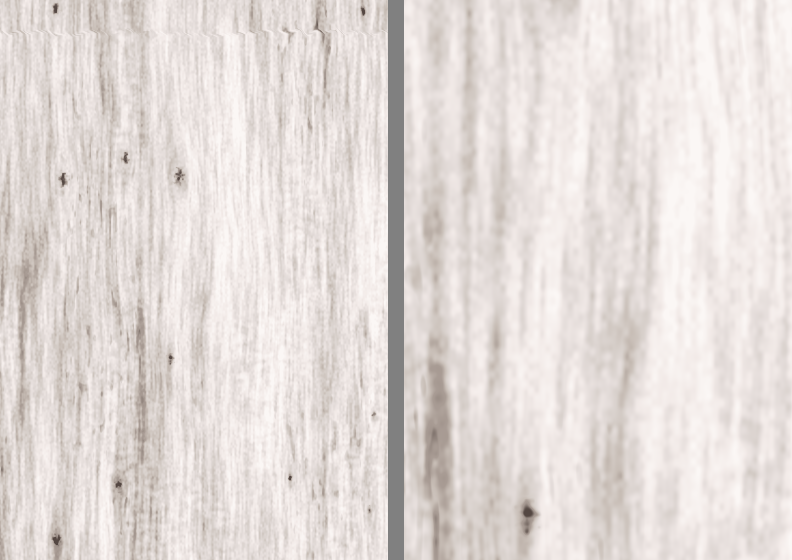
Left, the full canvas; right, a detail of the centre.
Write a WebGL 2 fragment shader that draws this texture.

```glsl
#version 300 es
precision highp float;
// Whitewashed timber: pale boards with long vertical grain, pores and knots.
// Layers of column-shifted value noise add up to a tone of about unit spread;
// scattered knots bend the grain, and a colour ramp turns tone into pigment.

uniform vec2 u_resolution;
out vec4 fragColor;

// Pigments from darkest to lightest
const vec3 KNOT_CORE = vec3(0.33, 0.28, 0.26);
const vec3 UMBER     = vec3(0.66, 0.61, 0.58);
const vec3 TAUPE     = vec3(0.78, 0.74, 0.71);
const vec3 ASH       = vec3(0.84, 0.81, 0.79);
const vec3 CREAM     = vec3(0.89, 0.86, 0.85);
const vec3 CHALK     = vec3(0.95, 0.92, 0.91);
const vec3 WHITE     = vec3(0.985, 0.97, 0.962);

// Frequencies across and along the grain, per canvas height
const vec2 BAND_FREQ   = vec2(12.0, 1.1);
const vec2 STREAK_FREQ = vec2(36.0, 2.8);
const vec2 GRAIN_FREQ  = vec2(115.0, 8.0);
const vec2 FIBRE_FREQ  = vec2(260.0, 28.0);
const vec2 PORE_FREQ   = vec2(170.0, 48.0);
const vec2 FLECK_FREQ  = vec2(75.0, 125.0);
const vec2 SPECK_FREQ  = vec2(300.0, 210.0);

const vec2  KNOT_CELL   = vec2(0.14, 0.21);
const float KNOT_CHANCE = 0.45;
const float SEAM_HEIGHT = 0.942;
const float TONE_BIAS   = 0.27;

float hash(vec2 p) {
    vec3 q = fract(p.xyx * 0.1031);
    q += dot(q, q.yzx + 33.33);
    return fract((q.x + q.y) * q.z);
}

// Smooth noise along one column, shifted so that columns never line up
float column(float index, float y) {
    y += 9.0 * hash(vec2(index, 71.0));
    float cell = floor(y);
    float s = smoothstep(0.0, 1.0, y - cell);
    return mix(hash(vec2(index, cell)), hash(vec2(index, cell + 1.0)), s);
}

// Value noise in 0..1
float noise(vec2 p) {
    float cell = floor(p.x);
    float s = smoothstep(0.0, 1.0, p.x - cell);
    return mix(column(cell, p.y), column(cell + 1.0, p.y), s);
}

float signedNoise(vec2 p) {
    return 2.0 * noise(p) - 1.0;
}

// Darkness of nearby knots; bend receives the sideways shift of the grain
float knots(vec2 p, out float bend) {
    float dark = 0.0;
    bend = 0.0;
    vec2 home = floor(p / KNOT_CELL);
    for (int j = -1; j <= 1; j++)
    for (int i = -1; i <= 1; i++) {
        vec2 cell = home + vec2(i, j);
        if (hash(cell + 13.0) > KNOT_CHANCE) continue;
        vec2 jitter = vec2(hash(cell + 29.0), hash(cell + 47.0));
        vec2 d = p - (cell + 0.15 + 0.7 * jitter) * KNOT_CELL;
        float size = hash(cell + 83.0);
        float radius = mix(0.0028, 0.0085, size * size);
        vec2 e = d / (radius * vec2(1.0, 1.5));
        float r = length(e) + 0.7 * signedNoise(d * 260.0 + cell * 17.0);
        float ring = 0.5 + 0.5 * cos(r * 5.0);
        vec2 tail = d / (radius * vec2(1.5, 8.0));
        dark += 3.6 * (1.0 - smoothstep(0.2, 1.3, r));
        dark += (0.7 + 0.6 * ring) * exp(-0.45 * dot(e, e));
        dark += 1.0 * exp(-dot(tail, tail));
        vec2 reach = d / (radius * vec2(2.8, 6.0));
        bend -= 0.65 * d.x * exp(-dot(reach, reach));
    }
    return dark;
}

// Tone stops sit where a unit normal spread gives each pigment its share
vec3 pigment(float tone) {
    vec3 c = mix(KNOT_CORE, UMBER, smoothstep(-5.2, -2.4, tone));
    c = mix(c, TAUPE, clamp((tone + 2.40) / 0.95, 0.0, 1.0));
    c = mix(c, ASH,   clamp((tone + 1.45) / 0.78, 0.0, 1.0));
    c = mix(c, CREAM, clamp((tone + 0.67) / 0.77, 0.0, 1.0));
    c = mix(c, CHALK, clamp((tone - 0.10) / 0.96, 0.0, 1.0));
    return mix(c, WHITE, clamp((tone - 1.06) / 1.2, 0.0, 1.0));
}

void main() {
    vec2 p = gl_FragCoord.xy / u_resolution.y;
    float bend;
    float knot = knots(p, bend);

    // Board joint near the top, with a ragged edge
    float edge = SEAM_HEIGHT + 0.006 * signedNoise(vec2(p.x * 60.0, 3.0));
    float above = smoothstep(-0.004, 0.004, p.y - edge);

    // Grain coordinates: slow wander, knot bend and a shift past the joint
    vec2 g = p + vec2(bend + 0.008 * signedNoise(p * vec2(9.0, 4.0)), 0.0);
    g.x += 0.002 * signedNoise(p * vec2(35.0, 14.0)) + 0.012 * above;

    float band   = signedNoise(g * BAND_FREQ + 5.0);
    float streak = signedNoise(g * STREAK_FREQ + 31.0);
    float tone = TONE_BIAS + 0.95 * band + 0.85 * streak;
    tone += 0.90 * signedNoise(g * GRAIN_FREQ + 57.0);
    tone += 0.90 * signedNoise(g * FIBRE_FREQ + 91.0);
    tone += 0.50 * signedNoise(p * SPECK_FREQ + 11.0);

    // Curved growth lines, strongest in some boards
    float figure = smoothstep(0.35, 0.8, noise(g * vec2(10.0, 2.0) + 77.0));
    float phase = g.x * 420.0 + 22.0 * noise(g * vec2(8.0, 2.4) + 19.0);
    tone += 0.45 * figure * sin(phase);

    // Stained streaks, short open pores and cross-grain flecks
    float stain = smoothstep(0.62, 0.92, noise(g * vec2(48.0, 5.5) + 43.0));
    tone -= 1.25 * stain * smoothstep(0.5, -0.6, band);
    float pores = smoothstep(0.70, 0.92, noise(g * PORE_FREQ + 23.0));
    tone -= 1.3 * pores * smoothstep(0.4, 0.75, noise(g * vec2(14.0, 3.0) + 67.0));
    float flecked = smoothstep(0.5, 0.8, noise(p * vec2(13.0, 5.0) + 37.0));
    tone += 0.6 * flecked * signedNoise(g * FLECK_FREQ + 61.0);

    tone -= knot + 0.35 * above;
    fragColor = vec4(pigment(tone), 1.0);
}
```
